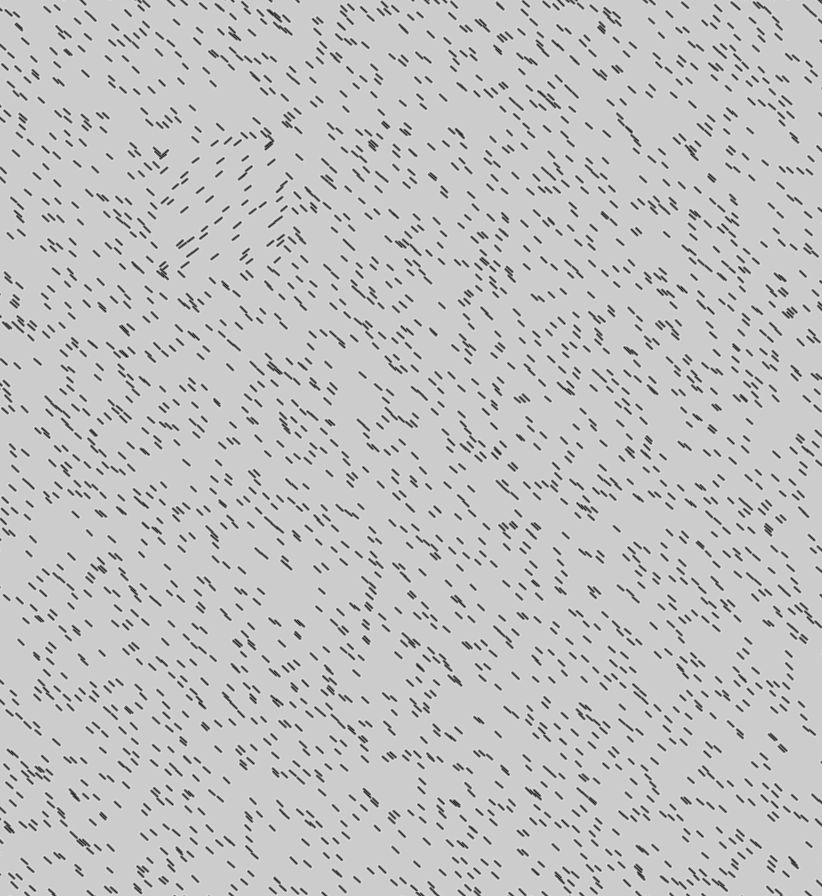
Write a WebGL 2 fragment shader that draws this pattern.

```glsl
#version 300 es
precision highp float;
// Scattered short slanted dashes on pale grey, with one square patch slanting the other way.

uniform vec2 u_resolution;
out vec4 outColor;

// Lengths are fractions of the canvas height, angles are in radians.
const vec3 PAPER = vec3(0.80);
const vec3 INK = vec3(0.13);
const vec3 HALO = vec3(0.85);
const float ROWS = 44.0;            // grid cells per canvas height
const int DASHES_PER_CELL = 4;
const float DENSITY = 0.385;        // chance that a dash is drawn
const float CLUMPING = 0.22;        // how far noise shifts that chance
const float CLUMP_SCALE = 13.0;
const float HALF_LENGTH = 0.0042;
const float LENGTH_JITTER = 0.15;
const float STROKE_RADIUS = 0.00215;
const float HALO_RADIUS = 0.0039;
const float FIELD_ANGLE = -0.75;
const float PATCH_ANGLE = 0.68;
const float ANGLE_JITTER = 0.05;
const vec2 PATCH_CENTER = vec2(0.247, 0.772);
const vec2 PATCH_HALF_SIZE = vec2(0.070, 0.072);

// Integer hash giving three values in 0..1.
vec3 hash3(ivec3 key) {
  uvec3 v = uvec3(key + 4096) * 1664525u + 1013904223u;
  v.x += v.y * v.z; v.y += v.z * v.x; v.z += v.x * v.y;
  v ^= v >> 16u;
  v.x += v.y * v.z; v.y += v.z * v.x; v.z += v.x * v.y;
  return vec3(v >> 8u) / 16777216.0;
}

float cornerSlope(ivec2 corner, vec2 offset) {
  float turn = 6.28318 * hash3(ivec3(corner, 99)).x;
  return dot(vec2(cos(turn), sin(turn)), offset);
}

// Gradient noise, roughly -0.7..0.7.
float gradientNoise(vec2 p) {
  ivec2 i = ivec2(floor(p));
  vec2 f = fract(p);
  vec2 u = f * f * f * (f * (f * 6.0 - 15.0) + 10.0);
  float low = mix(cornerSlope(i, f),
                  cornerSlope(i + ivec2(1, 0), f - vec2(1, 0)), u.x);
  float high = mix(cornerSlope(i + ivec2(0, 1), f - vec2(0, 1)),
                   cornerSlope(i + ivec2(1, 1), f - vec2(1, 1)), u.x);
  return mix(low, high, u.y);
}

float segmentDistance(vec2 p, vec2 axis, float halfLength) {
  float along = clamp(dot(p, axis), -halfLength, halfLength);
  return length(p - axis * along);
}

float dashAngle(vec2 center) {
  vec2 outside = abs(center - PATCH_CENTER) - PATCH_HALF_SIZE;
  return max(outside.x, outside.y) < 0.0 ? PATCH_ANGLE : FIELD_ANGLE;
}

// Distance to the nearest dash in the surrounding cells.
float nearestDash(vec2 p) {
  ivec2 home = ivec2(floor(p * ROWS));
  float chance = DENSITY + CLUMPING * gradientNoise((vec2(home) + 0.5) / ROWS * CLUMP_SCALE);
  float nearest = 1.0;
  for (int y = -1; y <= 1; y++) {
    for (int x = -1; x <= 1; x++) {
      ivec2 cell = home + ivec2(x, y);
      chance = DENSITY + CLUMPING * gradientNoise((vec2(cell) + 0.5) / ROWS * CLUMP_SCALE);
      for (int k = 0; k < DASHES_PER_CELL; k++) {
        vec3 place = hash3(ivec3(cell, 2 * k));
        if (place.z > chance) continue;
        vec3 vary = hash3(ivec3(cell, 2 * k + 1)) * 2.0 - 1.0;
        vec2 center = (vec2(cell) + place.xy) / ROWS;
        float angle = dashAngle(center) + ANGLE_JITTER * vary.x;
        float halfLength = HALF_LENGTH * (1.0 + LENGTH_JITTER * vary.y);
        vec2 axis = vec2(cos(angle), sin(angle));
        nearest = min(nearest, segmentDistance(p - center, axis, halfLength));
      }
    }
  }
  return nearest;
}

void main() {
  vec2 p = gl_FragCoord.xy / u_resolution.y;
  float d = nearestDash(p);

  // A faint light rim fades into the paper around each soft stroke.
  float rim = 1.0 - smoothstep(STROKE_RADIUS, HALO_RADIUS, d);
  vec3 color = mix(PAPER, HALO, rim);
  float ink = 1.0 - clamp(d / STROKE_RADIUS, 0.0, 1.0);
  color = mix(color, INK, ink);
  outColor = vec4(color, 1.0);
}
```
